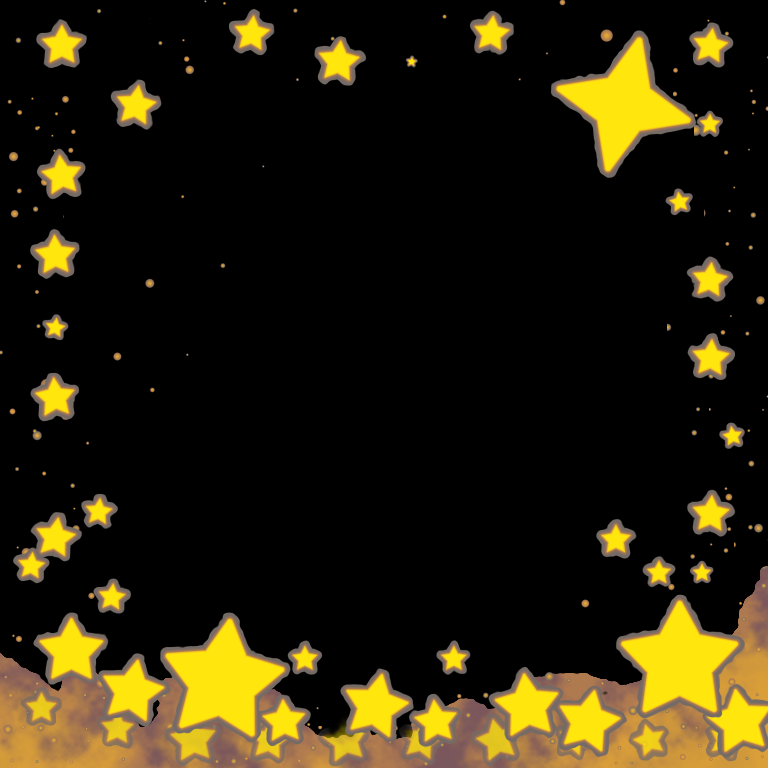
This background is drawn by a WebGL 1 fragment shader. Its source:

```glsl
precision highp float;
// Draws a black night framed by yellow stars, with a glowing bank of star dust below.

uniform vec2 u_resolution;

const float PI = 3.14159;
const vec3 YELLOW = vec3(1.0, 0.90, 0.05);
const vec3 GOLD = vec3(0.90, 0.66, 0.20);
const vec3 AMBER = vec3(0.69, 0.48, 0.31);
const vec3 MAUVE = vec3(0.48, 0.34, 0.36);
const vec3 ASH = vec3(0.46, 0.42, 0.40);
const float HALO_WIDTH = 0.007;
const float PLUMP_WAIST = 0.53;
const float SPARKLE_WAIST = 0.42;
const float FRAME_WIDTH = 0.17;
const float SPECK_CHANCE = 0.30;

float hash(vec2 p) {
  return fract(sin(dot(p, vec2(127.1, 311.7))) * 43758.5);
}

float noise(vec2 p) {
  vec2 c = floor(p), f = fract(p);
  f = f * f * (3.0 - 2.0 * f);
  return mix(mix(hash(c), hash(c + vec2(1, 0)), f.x),
             mix(hash(c + vec2(0, 1)), hash(c + vec2(1, 1)), f.x), f.y);
}

float fbm(vec2 p) {
  float sum = 0.0, gain = 0.53;
  for (int i = 0; i < 4; i++) {
    sum += gain * noise(p);
    p = p * 2.1 + 7.3;
    gain *= 0.5;
  }
  return sum;
}

float bump(float x, float center, float sharpness) {
  return exp(-sharpness * (x - center) * (x - center));
}

float cover(float d) {
  float aa = 0.8 / u_resolution.y;
  return 1.0 - smoothstep(-aa, aa, d);
}

// Signed distance to an n-pointed star, folded onto half of one point
float starDistance(vec2 p, float n, float radius, float waist) {
  float wedge = PI / n;
  float a = mod(atan(p.x, p.y) + wedge, 2.0 * wedge) - wedge;
  vec2 tip = vec2(0.0, radius);
  vec2 edge = radius * waist * vec2(sin(wedge), cos(wedge)) - tip;
  vec2 v = length(p) * vec2(abs(sin(a)), cos(a)) - tip;
  float h = clamp(dot(v, edge) / dot(edge, edge), 0.0, 1.0);
  return length(v - edge * h) * sign(edge.x * v.y - edge.y * v.x);
}

// Yellow face, golden rim and ragged ash halo
void paintStar(inout vec3 color, vec2 p, float n, float radius, float tilt, float waist) {
  if (radius < 0.003 || length(p) > radius + 0.03) return;
  float c = cos(tilt), s = sin(tilt);
  vec2 q = vec2(c * p.x - s * p.y, s * p.x + c * p.y);
  float d = starDistance(q, n, radius * 0.94, waist) - 0.05 * radius;
  float halo = min(HALO_WIDTH, 0.35 * radius);
  float ragged = d + (noise(gl_FragCoord.xy / u_resolution * 130.0) - 0.5) * 0.5 * halo;
  color = mix(color, mix(AMBER, ASH, smoothstep(0.0, 0.6 * halo, d)), cover(ragged - halo));
  vec3 face = mix(YELLOW, GOLD, 0.7 * smoothstep(-0.25 * halo - 0.001, 0.0, d));
  color = mix(color, face, cover(d));
}

void paintPlump(inout vec3 color, vec2 p, float radius, float tilt) {
  paintStar(color, p, 5.0, radius, tilt, PLUMP_WAIST);
}

// Tiny dots, one at most per grid cell
void paintSpecks(inout vec3 color, vec2 p, float cells, float chance, float size) {
  vec2 cell = floor(p * cells);
  vec2 jitter = 0.25 + 0.5 * vec2(hash(cell + 3.1), hash(cell + 8.7));
  float radius = size * mix(0.3, 1.0, pow(hash(cell + 5.3), 3.0));
  float d = length(p - (cell + jitter) / cells) - radius;
  float present = step(hash(cell + cells), chance);
  vec3 tone = mix(mix(ASH, AMBER, hash(cell + 1.9)), GOLD, smoothstep(0.0, -radius, d));
  color = mix(color, tone, present * cover(d));
}

void main() {
  vec2 p = gl_FragCoord.xy / u_resolution;
  vec3 color = vec3(0.0);

  // Specks around the frame
  float rim = min(min(p.x, 1.0 - p.x), min(p.y, 1.0 - p.y) + 0.04);
  float chance = SPECK_CHANCE * (1.0 - smoothstep(0.03, FRAME_WIDTH, rim));
  paintSpecks(color, p, 27.0, chance, 0.008);
  paintSpecks(color, p + 0.013, 41.0, 0.5 * chance, 0.004);

  // Dust bank, higher at both sides
  float dust = fbm(p * 17.0);
  float height = 0.055 + 0.13 * exp(-9.0 * p.x) + 0.18 * exp(-6.0 * (1.0 - p.x))
               + 0.025 * bump(p.x, 0.3, 200.0);
  float depth = height + (dust - 0.5) * 0.13 - p.y;
  float glow = smoothstep(0.02, 0.13, depth + 0.12 * (fbm(p * 31.0 + 4.0) - 0.5));
  vec3 cloud = mix(MAUVE, AMBER, smoothstep(0.3, 0.7, fbm(p * 24.0 + 9.0)));
  color = mix(color, mix(cloud, GOLD, 0.8 * glow), cover(-depth));
  float inDust = smoothstep(-0.03, 0.02, depth);
  paintSpecks(color, p, 48.0, 0.40 * inDust, 0.006);

  // Half-buried stars in the dust
  for (float i = 0.0; i < 10.0; i++) {
    vec2 at = vec2(0.054 + 0.099 * i, 0.036 + 0.042 * bump(i, 0.0, 1.0));
    vec3 buried = color;
    paintPlump(buried, p - at, 0.019 + 0.012 * hash(vec2(i, 2.0)), 0.3 * sin(3.0 * i));
    color = mix(color, buried, 0.75 * inDust);
  }

  // Left and right columns; the left one has a gap
  for (float i = 0.0; i < 8.0; i++) {
    vec2 left = vec2(0.072 + 0.105 * bump(i, 1.0, 2.5),
                     0.9375 - 0.0911 * i + 0.0195 * bump(i, 1.5, 0.8));
    float leftSize = 0.027 - 0.014 * bump(i, 4.0, 6.0) - 0.027 * bump(i, 6.0, 6.0);
    paintPlump(color, p - left, leftSize, 0.15 * sin(2.0 * i));
    if (i > 6.5) continue;
    vec2 right = vec2(0.925 - 0.04 * bump(i, 2.0, 4.0) + 0.029 * bump(i, 5.0, 4.0),
                      0.940 - 0.1016 * i);
    float rightSize = 0.025 - 0.015 * bump(i, 1.5, 1.0) - 0.012 * bump(i, 5.0, 6.0);
    paintPlump(color, p - right, rightSize, 0.15 * sin(2.0 * i + 1.0));
  }

  // Top row
  for (float i = 0.0; i < 4.0; i++) {
    vec2 at = vec2(0.328 + 0.104 * i + 0.009 * bump(i, 1.0, 6.0), 0.956 - 0.042 * sin(PI * i / 3.0));
    paintPlump(color, p - at, 0.024 + 0.004 * bump(i, 1.0, 6.0) - 0.018 * bump(i, 2.0, 6.0), 0.1);
  }

  // Lower corner groups: a ring of three at left, an arc of three at right
  for (float i = 0.0; i < 3.0; i++) {
    float angle = 1.2 - 2.0 * PI / 3.0 * i;
    paintPlump(color, p - vec2(0.105, 0.273) - 0.065 * vec2(cos(angle), sin(angle)), 0.018, 0.1);
    paintPlump(color, p - vec2(0.802 + 0.056 * i, 0.297 - 0.043 * min(i, 1.0)), 0.020 - 0.004 * i, 0.0);
  }
  // Mirrored pair above the dust
  paintPlump(color, vec2(abs(p.x - 0.494) - 0.097, p.y - 0.142), 0.017, 0.0);

  // Bright ground row, leaving room for the two giants
  for (float i = 0.0; i < 10.0; i++) {
    if (i == 2.0 || i == 8.0) continue;
    float odd = mod(i, 2.0);
    vec2 at = vec2(0.083 + 0.099 * i + 0.01 * cos(PI * i), 0.08 - 0.02 * odd + 0.072 * bump(i, 0.0, 0.6));
    paintPlump(color, p - at, 0.044 - 0.02 * odd * bump(i, 4.0, 0.3), 0.2 * sin(2.0 * i));
  }

  // Two giants and the four-pointed sparkle
  paintPlump(color, p - vec2(0.290, 0.113), 0.083, 0.12);
  paintPlump(color, p - vec2(0.885, 0.138), 0.081, 0.0);
  paintStar(color, p - vec2(0.812, 0.864), 4.0, 0.091, 0.24, SPARKLE_WAIST);

  gl_FragColor = vec4(color, 1.0);
}
```
